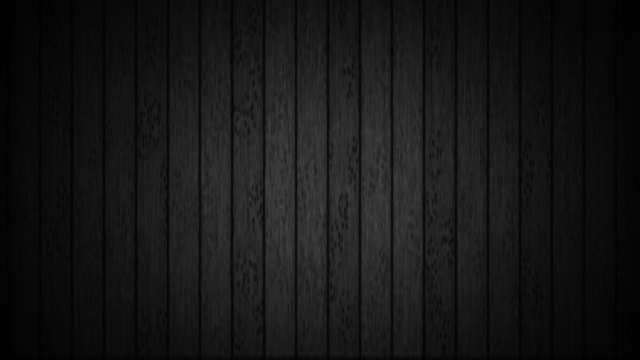
Reproduce this texture procedurally as a Shadertoy shader.

```glsl
// Dark vertical wooden planks under a soft elliptical glow.
// Stretched cellular noise and layered sines form the grain and worn spots;
// evenly repeated seams divide the boards and a vignette dims the borders.

const float PLANK_WIDTH = 0.05;
const float SEAM_OFFSET = 0.0125;

vec2 hash2(vec2 p) {
    vec3 q = fract(vec3(p.xyx) * vec3(0.1031, 0.1030, 0.0973));
    q += dot(q, q.yzx + 33.33);
    return fract((q.xx + q.yz) * q.zy);
}

// Distance to the nearest scattered point, about 0.45 on average.
float cellular(vec2 p) {
    vec2 cell = floor(p);
    vec2 local = fract(p);
    float nearest = 4.0;
    for (int y = -1; y <= 1; y++) {
        for (int x = -1; x <= 1; x++) {
            vec2 offset = vec2(x, y);
            vec2 delta = offset + hash2(cell + offset) - local;
            nearest = min(nearest, dot(delta, delta));
        }
    }
    return sqrt(nearest);
}

// Slowly bending fibre lines, shifted from board to board.
float fibreLines(vec2 p, float seed) {
    float sum = 0.0;
    float amplitude = 0.5;
    float frequency = 330.0;
    for (int i = 0; i < 4; i++) {
        float bend = 0.8 * sin(p.y * 19.0 + seed * 2.7 + float(i))
                   + 0.5 * sin(p.y * 43.0 - seed * 1.3);
        sum += amplitude * sin(p.x * frequency + bend + seed * 4.1);
        frequency *= 1.73;
        amplitude *= 0.7;
    }
    return sum;
}

// Brightness of one board's surface, centred near one.
float woodGrain(vec2 p, float seed) {
    vec2 q = p + vec2(0.0, seed * 3.17);
    q.x += 0.0012 * sin(q.y * 31.0 + seed);
    float streaks = cellular(q * vec2(230.0, 13.0)) - 0.45;
    float pores = cellular(q * vec2(290.0, 75.0) + 17.0) - 0.45;
    float mottling = cellular(q * vec2(95.0, 32.0) + 41.0) - 0.45;
    return 1.0 + 0.24 * streaks + 0.26 * pores + 0.18 * mottling
         + 0.07 * fibreLines(p, seed);
}

// Ragged dark spots, gathered in loose clusters.
float wornSpots(vec2 p, float seed) {
    vec2 q = p + vec2(0.0, seed * 1.91);
    float cluster = smoothstep(0.55, 0.2, cellular(q * vec2(34.0, 9.0)));
    float flake = cellular(q * vec2(150.0, 58.0) + 7.0);
    return cluster * smoothstep(0.48, 0.18, flake);
}

// Dark joint with a wider shade on both neighbouring boards.
float seamShade(float dist, float pixel) {
    float core = 1.0 - smoothstep(0.0008, 0.0022 + pixel * 0.5, abs(dist));
    float shade = exp(-abs(dist) / 0.0035);
    float bevel = exp(-pow((dist - 0.0048) / 0.0012, 2.0));
    return (1.0 - 0.62 * core) * (1.0 - 0.32 * shade) + 0.07 * bevel;
}

float glow(vec2 p, vec2 center, vec2 radius) {
    vec2 d = (p - center) / radius;
    return exp(-dot(d, d));
}

void mainImage(out vec4 fragColor, in vec2 fragCoord) {
    vec2 uv = fragCoord / iResolution.xy;
    vec2 p = vec2(uv.x, uv.y * 0.5625);

    // Repeated boards
    float board = (p.x - SEAM_OFFSET) / PLANK_WIDTH;
    float id = floor(board);
    float seamDistance = (board - floor(board + 0.5)) * PLANK_WIDTH;
    float tone = 1.0 - 0.07 * cos((id - 7.0) * 2.0944)
               + 0.08 * (hash2(vec2(id, 3.0)).x - 0.5);

    // Surface
    float wood = tone * woodGrain(p, id);
    float wear = 0.28 + 0.14 * cos((id - 7.0) * 2.0944);
    wood *= 1.0 - wear * wornSpots(p, id);
    wood *= seamShade(seamDistance, 1.0 / iResolution.x);

    // Light and border
    float light = 0.004 + 0.215 * glow(p, vec2(0.505, 0.267), vec2(0.35, 0.285));
    light *= mix(0.45, 1.0, smoothstep(0.0, 0.018, uv.y));
    light *= mix(0.6, 1.0, smoothstep(0.0, 0.05, min(uv.x, 1.0 - uv.x)));

    fragColor = vec4(vec3(clamp(light * wood, 0.0, 1.0)), 1.0);
}
```
